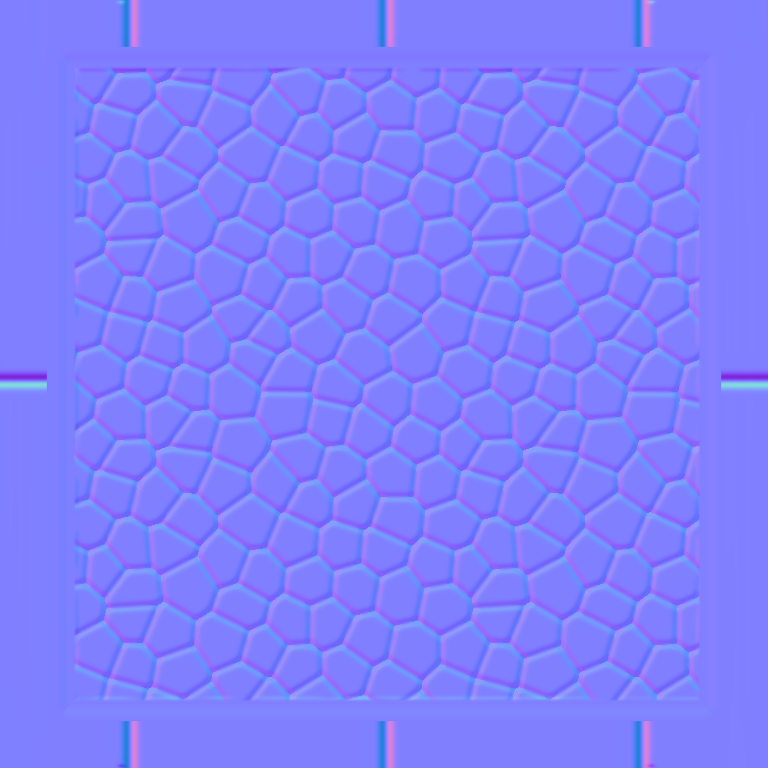
A Shadertoy shader for this texture map:

```glsl
const vec2 PANEL_CENTER = vec2(0.504, 0.5);
const vec2 PANEL_HALF = vec2(0.408, 0.413);
const float FRAME_HALF = 0.439;
const float TILE_SIZE = 0.4775;
const float CELLS_PER_TILE = 73.0;
const mat2 TILE_TO_GRID = mat2(7.0, -2.0, -5.0, -9.0); // slanted grid that still wraps
const mat2 GRID_TO_TILE = mat2(9.0, -2.0, -5.0, -7.0); // its inverse, times the cell count
const vec2 GRID_ANCHOR = vec2(0.508, 0.486);
const float CELL_JITTER = 0.5;
const float CRACK_WIDTH = 0.0034;
const float CRACK_TILT = 0.25;
const float JOINT_WIDTH = 0.0052;
const float JOINT_TILT = 0.72;
const vec2 JOINT_OFFSET = vec2(0.503, 0.504);
const float RECESS_TILT = 0.06;
const float RIM_TILT = 0.17;
const float GRAIN_TILT = 0.03;
const vec2 FLIP_RED = vec2(-1.0, 1.0);

float hash(vec2 p) {
    return fract(sin(dot(p, vec2(127.1, 311.7))) * 43758.5);
}

float noise(vec2 p) {
    vec2 i = floor(p), f = fract(p);
    f = f * f * (3.0 - 2.0 * f);
    return mix(mix(hash(i), hash(i + vec2(1, 0)), f.x),
               mix(hash(i + vec2(0, 1)), hash(i + vec2(1, 1)), f.x), f.y);
}

// Bevel that is zero on the crease and peaks one width away
float bevel(float d, float width) {
    float t = d / width;
    return t * exp(0.5 - 0.5 * t * t);
}

float band(float d, float width) {
    return exp(-d * d / (width * width));
}

// Canvas offset from grid point p to the seed of a cell; wraps with the tile
vec2 toSeed(vec2 cell, vec2 p) {
    vec2 id = mod(GRID_TO_TILE * cell, CELLS_PER_TILE);
    vec2 rnd = vec2(hash(id + 3.7), hash(id + 41.3));
    vec2 seed = cell + 0.5 + CELL_JITTER * (rnd - 0.5);
    return GRID_TO_TILE * (seed - p) * TILE_SIZE / CELLS_PER_TILE;
}

// Outward slope along the borders of the Voronoi stones
vec2 stoneTilt(vec2 uv) {
    vec2 p = TILE_TO_GRID * (uv - GRID_ANCHOR) / TILE_SIZE + 0.5;
    vec2 base = floor(p), nearest = vec2(9.0);
    for (int y = -2; y <= 2; y++)
    for (int x = -2; x <= 2; x++) {
        vec2 r = toSeed(base + vec2(x, y), p);
        if (dot(r, r) < dot(nearest, nearest)) nearest = r;
    }
    vec2 tilt = vec2(0.0);
    for (int y = -2; y <= 2; y++)
    for (int x = -2; x <= 2; x++) {
        vec2 r = toSeed(base + vec2(x, y), p);
        vec2 across = r - nearest;
        if (dot(across, across) > 1e-7) {
            vec2 dir = normalize(across);
            float d = dot(0.5 * (r + nearest), dir);
            tilt += dir * bevel(d, CRACK_WIDTH);
        }
    }
    return CRACK_TILT * tilt / max(1.0, length(tilt));
}

// Joints and grain of the surrounding planks
vec2 plankTilt(vec2 uv) {
    vec2 fromCenter = abs(uv - 0.5);
    vec2 outside = smoothstep(FRAME_HALF - 0.001, FRAME_HALF + 0.001, fromCenter);
    float dx = (fract((uv.x - JOINT_OFFSET.x) * 3.0 + 0.5) - 0.5) / 3.0;
    float dy = uv.y - JOINT_OFFSET.y;
    vec2 tilt = JOINT_TILT * vec2(bevel(dx, JOINT_WIDTH) * outside.y,
                                 -bevel(dy, JOINT_WIDTH) * outside.x);

    // Short joint ends on the tile seam
    float seam = uv.y - step(0.5, uv.y);
    float ends = band(abs(uv.x - JOINT_OFFSET.x) - 0.345, 0.005);
    tilt.y -= 0.6 * JOINT_TILT * ends * bevel(seam, 0.0025);

    float grain = noise(uv * vec2(150.0, 5.0)) - 0.5;
    tilt.x += GRAIN_TILT * grain * outside.x;
    return tilt;
}

void mainImage(out vec4 fragColor, in vec2 fragCoord) {
    vec2 uv = fragCoord / iResolution.xy;

    // Distance to the panel edge and its inward direction
    vec2 local = uv - PANEL_CENTER;
    vec2 q = abs(local) - PANEL_HALF;
    float d = length(max(q, 0.0)) + min(max(q.x, q.y), 0.0);
    float sideways = smoothstep(-0.002, 0.002, q.x - q.y);
    vec2 inward = -sign(local) * vec2(sideways, 1.0 - sideways);

    // Recessed frame, thin broken rim and stones
    float broken = smoothstep(0.25, 0.6, noise(uv * 28.0));
    float recess = RECESS_TILT * band(d - 0.014, 0.007)
                 + RIM_TILT * broken * band(d + 0.004, 0.003);
    float inside = 1.0 - smoothstep(-0.004, 0.001, d);
    vec2 tilt = FLIP_RED * (inward * recess + stoneTilt(uv) * inside);
    tilt += plankTilt(uv);

    // Encode the unit normal as colour
    float up = sqrt(max(0.0, 1.0 - dot(tilt, tilt)));
    fragColor = vec4(0.5 + 0.5 * vec3(tilt, up), 1.0);
}
```
